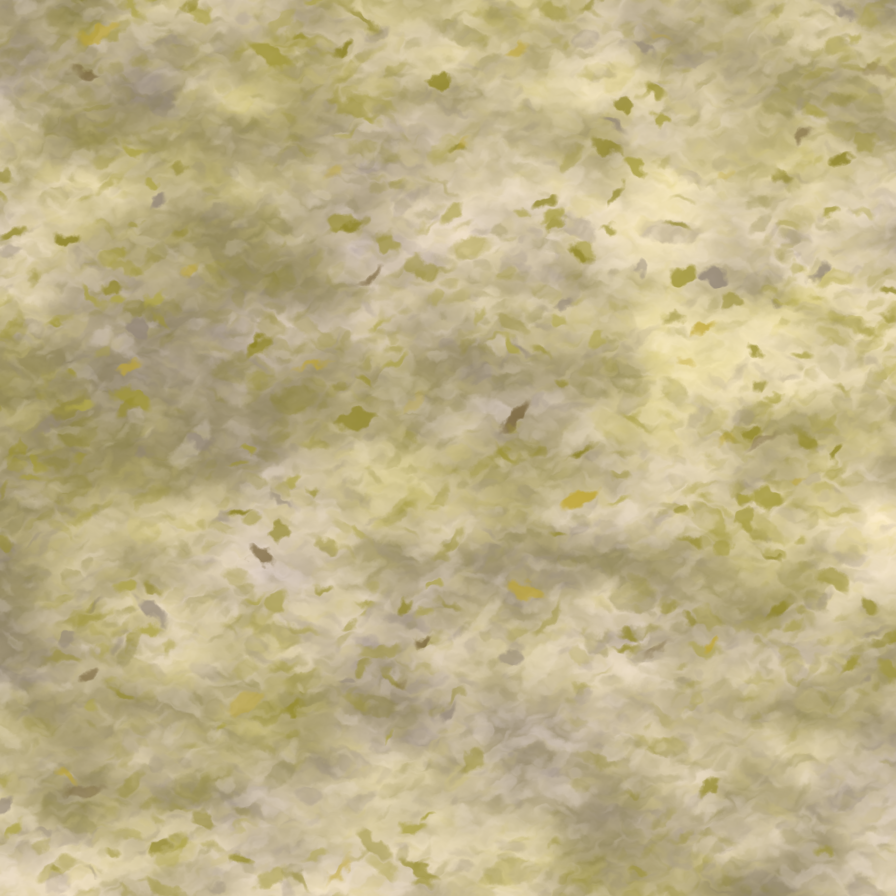
Give the GLSL for this texture, as a Shadertoy shader.

```glsl
float hash(vec2 p) {
    vec3 q = fract(vec3(p.xyx) * 0.1031);
    q += dot(q, q.yzx + 33.33);
    return fract((q.x + q.y) * q.z);
}

float noise(vec2 p) {
    vec2 cell = floor(p), f = fract(p);
    f = f * f * (3.0 - 2.0 * f);
    return mix(mix(hash(cell), hash(cell + vec2(1, 0)), f.x),
               mix(hash(cell + vec2(0, 1)), hash(cell + vec2(1, 1)), f.x), f.y);
}

float fbm(vec2 p) {
    float sum = 0.0, weight = 0.5;
    for (int i = 0; i < 4; i++) {
        sum += weight * noise(p);
        p = mat2(1.6, 1.2, -1.2, 1.6) * p + 17.3;
        weight *= 0.5;
    }
    return sum / 0.9375;
}

// Plaster colours, ordered from pale to dark
vec3 plasterColor(float pick) {
    if (pick < 0.28) return vec3(0.84, 0.79, 0.69);
    if (pick < 0.52) return vec3(0.76, 0.71, 0.57);
    if (pick < 0.70) return vec3(0.77, 0.72, 0.50);
    if (pick < 0.80) return vec3(0.64, 0.59, 0.51);
    if (pick < 0.93) return vec3(0.62, 0.58, 0.38);
    return vec3(0.62, 0.58, 0.27);
}

// Chips: mostly olive, some ochre, mauve and brown
vec3 chipColor(float pick) {
    if (pick < 0.80) return mix(vec3(0.54, 0.50, 0.13), vec3(0.69, 0.65, 0.29), pick / 0.8);
    if (pick < 0.87) return vec3(0.75, 0.65, 0.20);
    if (pick < 0.97) return vec3(0.58, 0.53, 0.47);
    return vec3(0.47, 0.39, 0.23);
}

// Coverage of one short, tilted dab belonging to a grid cell
float dab(vec2 p, vec2 cell, float cells, float seed, float blur) {
    vec2 key = cell + seed;
    vec2 center = (cell + vec2(hash(key + 3.1), hash(key + 7.7))) / cells;
    float angle = 0.12 + 1.7 * (hash(key + 11.3) - 0.5);
    vec2 q = p - center;
    q = vec2(cos(angle) * q.x + sin(angle) * q.y, cos(angle) * q.y - sin(angle) * q.x);
    vec2 size = vec2(mix(0.28, 0.66, hash(key + 19.9)), mix(0.12, 0.29, hash(key + 23.5))) / cells;
    q.y += 0.25 * q.x * q.x / size.x * (hash(key + 29.0) - 0.5);
    float edge = (length(q / size) - 1.0) * size.y;
    return 1.0 - smoothstep(-blur, blur, edge);
}

void mainImage(out vec4 fragColor, in vec2 fragCoord) {
    vec2 uv = fragCoord / iResolution.y;

    // Ragged outlines
    vec2 ragged = uv + 0.014 * (vec2(fbm(uv * 70.0), fbm(uv * 70.0 + 41.0)) - 0.5);

    // Cloudy ground
    float cloud = fbm(uv * vec2(4.0, 5.5) + 8.0) - 0.5;
    float patches = fbm(ragged * vec2(12.0, 19.0) + 31.0) - 0.5;
    float tint = fbm(uv * vec2(7.0, 11.0) + 77.0) - 0.5;
    vec3 color = mix(vec3(0.67, 0.62, 0.45), vec3(0.81, 0.76, 0.63),
                     smoothstep(-0.28, 0.24, 0.5 * cloud + 0.7 * patches));

    // Overlapping dabs, from broad to fine
    for (int layer = 0; layer < 5; layer++) {
        float cells = 17.0 * pow(1.4, float(layer));
        float seed = 57.0 * float(layer + 1);
        float strength = 0.66 - 0.07 * float(layer);
        vec2 home = floor(ragged * cells);
        for (int k = 0; k < 9; k++) {
            vec2 cell = home + vec2(k % 3 - 1, k / 3 - 1);
            float local = fbm(cell / cells * 9.0 + 5.0) - 0.5;
            float pick = clamp(hash(cell + seed + 37.0) - 1.1 * local, 0.0, 0.999);
            float opacity = strength * mix(0.2, 1.0, hash(cell + seed + 43.0));
            color = mix(color, plasterColor(pick), opacity * dab(ragged, cell, cells, seed, 0.0022));
        }
    }

    // Broad light, shade and hue, then faint streaked grain
    color *= 1.012 + 0.30 * cloud + 0.24 * patches;
    color += tint * vec3(0.02, 0.03, -0.16);
    color += 0.035 * (fbm(ragged * vec2(90.0, 150.0) + 12.0) - 0.5);

    // Sparse ragged chips gathered in loose clusters
    for (int layer = 0; layer < 2; layer++) {
        float cells = 27.0 + 20.0 * float(layer);
        float seed = 401.0 + 90.0 * float(layer);
        vec2 torn = ragged + 0.008 * (vec2(noise(uv * 110.0), noise(uv * 110.0 + 23.0)) - 0.5);
        vec2 home = floor(torn * cells);
        for (int k = 0; k < 9; k++) {
            vec2 cell = home + vec2(k % 3 - 1, k / 3 - 1);
            float cluster = smoothstep(0.35, 0.7, fbm(cell / cells * 7.0 + 63.0));
            float present = step(hash(cell + seed + 51.0), 0.03 + 0.18 * cluster);
            float opacity = present * mix(0.25, 0.85, hash(cell + seed + 61.0));
            color = mix(color, chipColor(hash(cell + seed + 71.0)),
                        opacity * dab(torn, cell, cells, seed, 0.0024));
        }
    }

    fragColor = vec4(clamp(color, 0.0, 1.0), 1.0);
}
```
